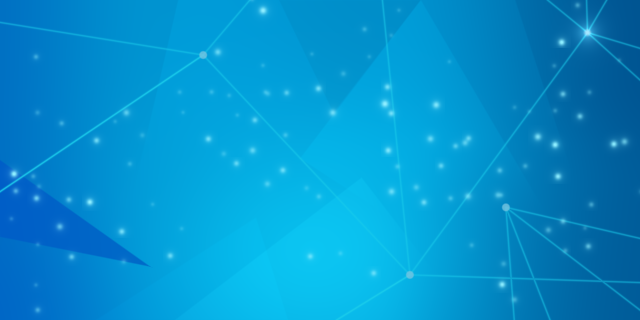
A Shadertoy shader for this background:

```glsl
const vec3 SKY = vec3(0.0, 0.575, 0.815);
const vec3 CORE = vec3(0.03, 0.76, 0.94);
const vec3 LEFT_BLUE = vec3(0.0, 0.43, 0.76);
const vec3 DEEP_TEAL = vec3(0.0, 0.36, 0.60);
const vec3 ROYAL = vec3(0.0, 0.36, 0.78);
const vec3 STRAND = vec3(0.10, 0.80, 0.92);
const vec3 NODE = vec3(0.46, 0.77, 0.88);
const vec3 SPARK = vec3(0.55, 0.93, 1.0);

vec3 hash3(vec2 cell) {
    vec3 q = fract(cell.xyx * vec3(0.1031, 0.1030, 0.0973));
    q += dot(q, q.yxz + 33.33);
    return fract((q.xxy + q.yzz) * q.zyx);
}

float blob(vec2 p, vec2 center, vec2 size) {
    vec2 q = (p - center) / size;
    return exp(-dot(q, q));
}

// Signed distance to the line a-b, positive on its left side
float side(vec2 p, vec2 a, vec2 b) {
    vec2 d = normalize(b - a);
    return d.x * (p.y - a.y) - d.y * (p.x - a.x);
}

// Counterclockwise triangle with smooth edges
float facet(vec2 p, vec2 a, vec2 b, vec2 c, float soft) {
    float inside = min(side(p, a, b), min(side(p, b, c), side(p, c, a)));
    return smoothstep(-soft, soft, inside);
}

float strand(vec2 p, vec2 a, vec2 b, float width) {
    vec2 ab = b - a;
    float t = clamp(dot(p - a, ab) / dot(ab, ab), 0.0, 1.0);
    float d = length(p - a - ab * t);
    return exp(-d * d / (width * width));
}

float fan(vec2 p, vec2 hub, vec2 ends[4], float width) {
    float light = 0.0;
    for (int i = 0; i < 4; i++) light = max(light, strand(p, hub, ends[i], width));
    return light;
}

float disc(vec2 p, vec2 center, float radius, float soft) {
    return 1.0 - smoothstep(radius - soft, radius + soft, length(p - center));
}

// Where sparks gather: three loose clusters
float sparkDensity(vec2 p) {
    float left = blob(p, vec2(0.25, 0.34), vec2(0.36, 0.28));
    float middle = blob(p, vec2(0.95, 0.66), vec2(0.48, 0.26));
    float right = blob(p, vec2(1.62, 0.46), vec2(0.36, 0.32));
    return 0.04 + 0.6 * max(left, max(middle, right));
}

float sparks(vec2 p, float cellSize, float radius, float seed) {
    vec2 cell = floor(p / cellSize);
    vec3 rnd = hash3(cell + seed);
    vec2 center = (cell + 0.2 + 0.6 * rnd.xy) * cellSize;
    float power = hash3(cell + seed + 57.0).x;
    float d = length(p - center) / (radius * mix(0.7, 1.2, power));
    float lit = step(rnd.z, sparkDensity(center));
    return lit * mix(0.2, 0.9, power * power) * (exp(-d * d) + 0.2 * exp(-d * d * 0.2));
}

vec3 backdrop(vec2 p) {
    vec3 color = mix(SKY, LEFT_BLUE, 1.0 - smoothstep(-0.1, 0.5, p.x));
    color = mix(color, ROYAL, 0.55 * blob(p, vec2(0.0), vec2(0.45, 0.35)));
    color = mix(color, CORE, 0.9 * blob(p, vec2(0.98, 0.22), vec2(0.52, 0.42)));
    float edge = smoothstep(1.25, 2.1, p.x + 0.12 * abs(p.y - 0.55));
    return mix(color, DEEP_TEAL, edge);
}

vec3 addFacets(vec3 color, vec2 p, float soft) {
    float leftPane = smoothstep(-soft, soft, side(p, vec2(0.557, 1.0), vec2(0.417, 0.4)));
    color += vec3(0.0, 0.03, 0.03) * leftPane * smoothstep(0.35, 0.8, p.y) * (1.0 - smoothstep(0.6, 1.2, p.x));
    float wedge = facet(p, vec2(1.315, 1.0), vec2(0.872, 1.0), vec2(1.042, 0.648), soft);
    color -= vec3(0.0, 0.025, 0.03) * wedge;
    float middlePane = facet(p, vec2(0.938, 0.505), vec2(2.02, -0.2), vec2(1.315, 1.0), soft);
    color += vec3(0.0, 0.035, 0.03) * middlePane * smoothstep(0.3, 0.6, p.y);
    float rightPane = smoothstep(-soft, soft, side(p, vec2(1.61, 1.0), vec2(1.797, 0.43)));
    color -= vec3(0.0, 0.03, 0.03) * rightPane * smoothstep(0.4, 0.75, p.y);
    float floorPane = facet(p, vec2(0.547, 0.0), vec2(1.55, -0.1), vec2(1.13, 0.445), soft);
    color += vec3(0.015, 0.03, 0.02) * floorPane * (1.0 - smoothstep(1.1, 1.4, p.x));
    float lowPane = facet(p, vec2(0.3, 0.0), vec2(0.9, 0.0), vec2(0.8, 0.32), soft);
    color += vec3(0.0, 0.015, 0.015) * lowPane;
    float blade = facet(p, vec2(0.0, 0.26), vec2(0.469, 0.167), vec2(-0.01, 0.507), soft);
    return mix(color, mix(ROYAL, vec3(0.0, 0.43, 0.77), p.x), 0.88 * blade);
}

void mainImage(out vec4 fragColor, in vec2 fragCoord) {
    vec2 p = fragCoord / iResolution.y;
    float soft = 1.0 / iResolution.y;
    float width = max(0.0032, 0.8 * soft);
    vec3 color = addFacets(backdrop(p), p, soft);

    // Web of strands between the hubs
    vec2 upper = vec2(0.635, 0.828), lower = vec2(1.281, 0.141);
    vec2 side3 = vec2(1.581, 0.352), star = vec2(1.836, 0.898);
    float web = fan(p, upper, vec2[4](vec2(0.0, 0.93), vec2(0.781, 1.0), vec2(0.0, 0.401), lower), width);
    web = max(web, fan(p, lower, vec2[4](vec2(1.195, 1.0), star, vec2(1.052, 0.0), vec2(2.0, 0.117)), width));
    web = max(web, fan(p, side3, vec2[4](vec2(2.0, 0.255), vec2(2.0, 0.031), vec2(1.719, 0.0), vec2(1.607, 0.0)), width));
    web = max(web, fan(p, star, vec2[4](vec2(1.711, 1.0), vec2(1.833, 1.0), vec2(1.896, 1.0), vec2(2.0, 0.849)), width));
    web = max(web, strand(p, star, vec2(2.0, 0.75), width));
    float bright = max(strand(p, upper, vec2(0.0, 0.401), width), strand(p, lower, vec2(1.052, 0.0), width));
    color = mix(color, STRAND, 0.5 * web + 0.35 * bright);

    // Sparks, hubs and the glowing star
    float glitter = sparks(p, 0.085, 0.008, 3.0) + sparks(p + 0.04, 0.13, 0.009, 19.0);
    color = mix(color, SPARK, min(glitter, 1.0));
    float hubs = max(disc(p, upper, 0.012, soft), max(disc(p, lower, 0.012, soft), disc(p, side3, 0.012, soft)));
    color = mix(color, NODE, 0.8 * hubs);
    float reach = length(p - star);
    color += vec3(0.35, 0.45, 0.4) * exp(-reach / 0.022);
    color = mix(color, vec3(0.72, 0.88, 0.97), 0.8 * disc(p, star, 0.009, 2.0 * soft));
    fragColor = vec4(clamp(color, 0.0, 1.0), 1.0);
}
```
